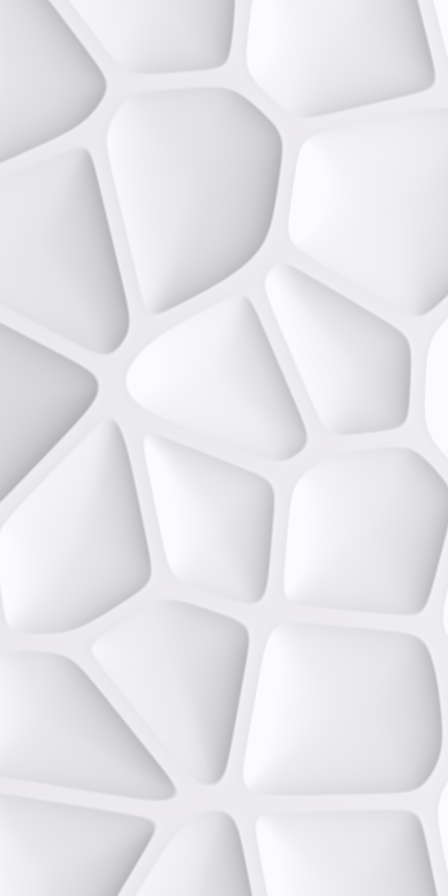
Give the GLSL for this pattern, as a Shadertoy shader.

```glsl
// Relief wall of soft white pebble panels set in a pale web of flat ridges.
// A Voronoi diagram with smoothly blended edge distances gives rounded cells;
// the blended edge normal shades each cell as a pillow lit from the left.

vec2 hash2(vec2 cell) {
    vec3 h = fract(vec3(cell.xyx) * vec3(0.1031, 0.1030, 0.0973));
    h += dot(h, h.yzx + 33.33);
    return fract((h.xx + h.yz) * h.zy);
}

// Jittered centre of a grid cell
vec2 site(vec2 cell) {
    return cell + 0.5 + 0.8 * (hash2(cell + 17.0) - 0.5);
}

// Grid cell whose centre lies nearest to p
vec2 nearestCell(vec2 p) {
    vec2 base = floor(p), best = base;
    float bestDist = 1e3;
    for (int j = -2; j <= 2; j++)
    for (int i = -2; i <= 2; i++) {
        vec2 cell = base + vec2(i, j);
        float dist = length(site(cell) - p);
        if (dist < bestDist) { bestDist = dist; best = cell; }
    }
    return best;
}

// Rounded distance to the cell border (x) and outward normal (yz)
vec3 roundedBorder(vec2 p, vec2 home) {
    const float rounding = 0.042;
    vec2 centre = site(home), normal = vec2(0.0);
    float total = 0.0;
    for (int j = -2; j <= 2; j++)
    for (int i = -2; i <= 2; i++) {
        if (i == 0 && j == 0) continue;
        vec2 other = site(home + vec2(i, j));
        vec2 outward = normalize(other - centre);
        float dist = dot(0.5 * (centre + other) - p, outward);
        float weight = exp(-dist / rounding);
        total += weight;
        normal += weight * outward;
    }
    return vec3(-rounding * log(total), normal / total);
}

void mainImage(out vec4 fragColor, in vec2 fragCoord) {
    vec2 uv = fragCoord / iResolution.x;
    vec2 p = uv * vec2(2.65, 2.5) + vec2(0.3, 0.6);
    vec2 home = nearestCell(p);
    vec3 border = roundedBorder(p, home);

    float inset = border.x - 0.046;                  // depth inside the panel
    float depth = max(inset, 0.0);
    vec2 shadeDir = normalize(vec2(1.0, -0.1));      // points away from the light
    float side = dot(border.yz, shadeDir);

    // Panel: broad tilt, dark roll-off away from light, bright lit rim
    float dark = max(side, 0.0) * (0.085 * exp(-depth / 0.2) + 0.085 * exp(-depth / 0.07));
    float lit = max(-side, 0.0) * exp(-depth / 0.22);
    float panel = 0.922 - 0.07 * dot(p - site(home), shadeDir);
    panel += 0.075 * lit - dark;
    panel -= 0.045 * abs(border.z) * exp(-depth / 0.09);
    panel += 0.065 * (uv.x - 0.5) + 0.03 * (hash2(home + 5.0).x - 0.5);

    // Ridge: nearly flat, with a faint highlight along the shaded rims
    float lip = smoothstep(-0.046, 0.0, inset);
    float ridge = 0.926 + 0.018 * lip * side + 0.012 * (uv.x - 0.5);

    float pixel = 1.0 / iResolution.x;
    float mask = smoothstep(-0.009 - pixel, 0.009 + pixel, inset);
    float tone = clamp(mix(ridge, panel, mask), 0.0, 0.985);
    fragColor = vec4(tone, tone - 0.006, tone + 0.003, 1.0);
}
```
